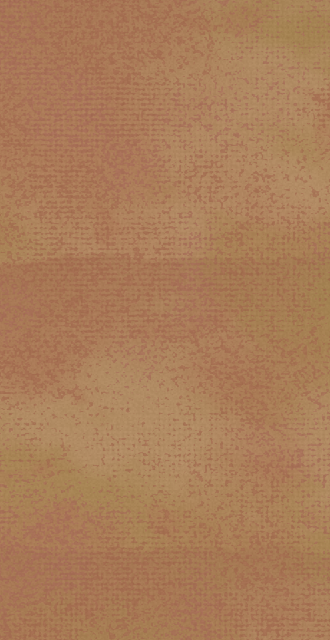
Reproduce this texture procedurally as a Shadertoy shader.

```glsl
float hash(vec2 cell) {
    vec3 q = fract(cell.xyx * 0.1031);
    q += dot(q, q.yzx + 33.33);
    return fract((q.x + q.y) * q.z);
}

float noise(vec2 p) {
    vec2 cell = floor(p), f = fract(p);
    f = f * f * (3.0 - 2.0 * f);
    return mix(mix(hash(cell), hash(cell + vec2(1, 0)), f.x),
               mix(hash(cell + vec2(0, 1)), hash(cell + vec2(1, 1)), f.x), f.y);
}

float fbm(vec2 p) {
    float sum = 0.0, gain = 0.53;
    for (int i = 0; i < 4; i++) {
        sum += gain * noise(p);
        p = mat2(1.6, 1.2, -1.2, 1.6) * p + 17.3;
        gain *= 0.5;
    }
    return sum;
}

// Stacked washes: a ragged upper edge that fades out downwards
float washBands(vec2 p) {
    float wobble = 0.1 * (fbm(vec2(p.x * 4.0, p.y * 2.0 + 5.0)) - 0.5);
    float depth = fract((1.156 - p.y + wobble) / 0.87);
    return smoothstep(0.0, 0.03, depth) * exp(-3.0 * depth);
}

// Crossed threads of the canvas, slightly bent; x is knots, y is rows
vec2 weave(vec2 p) {
    vec2 bend = 0.004 * vec2(noise(p * 9.0), noise(p * 9.0 + 40.0));
    vec2 thread = cos(6.2832 * 64.0 * (p + bend));
    return vec2(0.5 * (thread.x + thread.y), thread.y);
}

void mainImage(out vec4 fragColor, in vec2 fragCoord) {
    vec2 p = fragCoord / iResolution.x;

    vec3 sand  = vec3(0.705, 0.555, 0.4);
    vec3 olive = vec3(0.655, 0.52, 0.325);
    vec3 clay  = vec3(0.675, 0.475, 0.34);
    vec3 rust  = vec3(0.635, 0.405, 0.305);
    vec3 mauve = vec3(0.65, 0.41, 0.345);

    // Broad stains, redder along the left side
    float band = washBands(p);
    float cloud = fbm(p * vec2(2.6, 3.2) + 3.0) - 0.5;
    float leftStain = exp(-3.5 * p.x) * (0.2 + 1.2 * band);
    float corner = exp(-7.0 * dot(p - vec2(0.22, 1.86), p - vec2(0.22, 1.86)));
    float blotch = smoothstep(0.64, 0.76, fbm(p * vec2(6.0, 8.0) + 21.0));
    float redness = 0.75 * cloud + 0.3 * leftStain + 0.16 * corner
                  + 0.06 * band + 0.14 * blotch;

    // Soft ground colour
    float oliveness = smoothstep(0.38, 0.62, fbm(p * vec2(2.2, 3.6) + 11.0));
    vec3 color = mix(sand, olive, clamp(0.85 * oliveness + 0.5 * band, 0.0, 1.0));
    color = mix(color, clay, smoothstep(-0.08, 0.32, redness) * 0.85);
    color *= 1.0 - 0.03 * band;

    // Fine speckles of dry pigment caught on the threads
    vec2 threads = weave(p);
    float showing = smoothstep(0.35, 0.65, fbm(p * 5.0 + 31.0)) + 0.5 * corner;
    float relief = mix(threads.y, threads.x, smoothstep(0.35, 0.6, noise(p * 3.0 + 8.0)));
    float grain = 0.55 * noise(p * vec2(165.0, 195.0))
                + 0.45 * noise(p * vec2(95.0, 120.0) + 9.0)
                + 0.12 * showing * relief;
    float coverage = clamp(0.6 * redness, -0.12, 0.13);
    float speckle = smoothstep(-0.07, 0.1, grain - 0.65 + coverage);
    vec3 pigment = mix(rust, mauve, smoothstep(0.45, 0.75, noise(p * 5.0 + 50.0)));
    color = mix(color, pigment, 0.62 * speckle);

    // Thread shading and fine tooth
    color -= 0.012 * showing * threads.x;
    color += 0.035 * (noise(p * 230.0 + 70.0) - 0.5);

    fragColor = vec4(color, 1.0);
}
```
